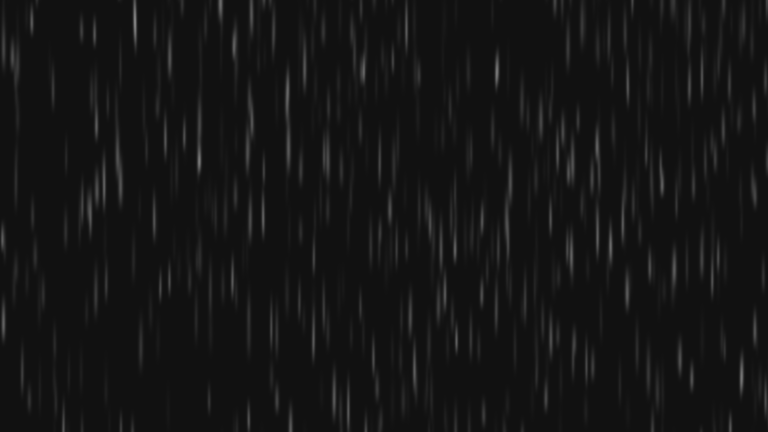
Give the GLSL for this texture, as a WebGL 1 fragment shader.

```glsl
precision highp float;

uniform vec2 u_resolution;

#define BACKGROUND 0.067
#define LAYERS 6
#define COLUMN_WIDTH 0.03
#define CELL_HEIGHT 0.22
#define DENSITY 0.31
#define STREAK_WIDTH 0.0044
#define MIN_LENGTH 0.09
#define MAX_LENGTH 0.19
#define FAINT 0.025
#define BRIGHT 0.29
#define TILT 0.02

float hash(vec2 p) {
    return fract(sin(dot(p, vec2(127.1, 311.7))) * 43758.5453);
}

float valueNoise(vec2 p) {
    vec2 cell = floor(p);
    vec2 f = fract(p);
    f = f * f * (3.0 - 2.0 * f);
    float low = mix(hash(cell), hash(cell + vec2(1.0, 0.0)), f.x);
    float high = mix(hash(cell + vec2(0.0, 1.0)), hash(cell + vec2(1.0)), f.x);
    return mix(low, high, f.y);
}

// One soft streak at most in each cell of a staggered column grid
float rainLayer(vec2 p, float layer) {
    p.x += COLUMN_WIDTH * hash(vec2(layer, 4.7));
    float column = floor(p.x / COLUMN_WIDTH);
    float shift = CELL_HEIGHT * hash(vec2(column, layer + 19.3));
    float row = floor((p.y + shift) / CELL_HEIGHT);
    vec2 id = vec2(column + layer * 71.0, row + layer * 13.0);

    // Clumps and gaps
    vec2 cellCentre = vec2((column + 0.5) * COLUMN_WIDTH,
                           (row + 0.5) * CELL_HEIGHT - shift);
    float chance = DENSITY * mix(0.4, 1.6, valueNoise(cellCentre * 5.0 + 3.0));
    float present = step(hash(id + 0.37), chance);

    // Position along and across the streak
    float streakLength = mix(MIN_LENGTH, MAX_LENGTH, hash(id + 5.1));
    float bottom = (CELL_HEIGHT - streakLength) * hash(id + 9.2);
    float along = (p.y + shift - row * CELL_HEIGHT - bottom) / streakLength;
    float centre = COLUMN_WIDTH * (0.5 + 0.4 * (hash(id + 2.6) - 0.5));
    float lean = TILT * (hash(id + 7.4) - 0.5) * (along - 0.5) * streakLength;
    float across = p.x - column * COLUMN_WIDTH - centre - lean;

    // Heavy head below, long fading tail above
    float width = STREAK_WIDTH * mix(0.75, 1.15, hash(id + 3.8));
    float body = exp(-across * across / (width * width));
    float fade = smoothstep(0.0, 0.4, along) * (1.0 - smoothstep(0.4, 1.0, along));
    float strength = FAINT + BRIGHT * pow(hash(id + 11.6), 2.5);
    return present * strength * body * fade;
}

void main() {
    vec2 p = gl_FragCoord.xy / u_resolution.y;
    float light = BACKGROUND;
    for (int i = 0; i < LAYERS; i++) {
        light += rainLayer(p, float(i) + 1.0);
    }
    gl_FragColor = vec4(vec3(light), 1.0);
}
```
